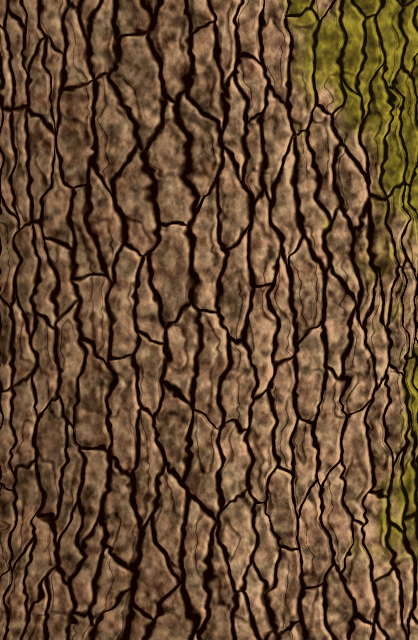
Reproduce this texture procedurally as a Shadertoy shader.

```glsl
// Rugged tree bark: long staggered plates split by dark fissures, moss at upper right.
// Plates are stretched Voronoi cells wrapped round a trunk; their relief is lit from
// the right by a height difference, then roughened with layered noise.

const vec3 BARK_DARK  = vec3(0.16, 0.09, 0.04);
const vec3 BARK_LIGHT = vec3(0.70, 0.55, 0.41);
const vec3 MOSS_DARK  = vec3(0.15, 0.12, 0.03);
const vec3 MOSS_LIGHT = vec3(0.58, 0.52, 0.14);
const vec2 PLATE_FREQ = vec2(22.0, 7.0);      // plates per canvas height at mid trunk
const vec2 PLATE_JITTER = vec2(0.72, 0.80);
const float TRUNK_CURVE = 0.85;               // foreshortening towards the sides
const float FISSURE_MIN = 0.005;
const float FISSURE_MAX = 0.013;
const vec2 LIGHT_STEP = vec2(0.0055, 0.0030); // offset towards the light
const float FISSURE_TONE = -0.14;
const float PLATE_TONE = 0.60;
const float RELIEF = 0.34;
const float GRAIN = 1.25;

float hash(vec2 p) {
    return fract(sin(dot(p, vec2(127.1, 311.7))) * 43758.55);
}

vec2 hash2(vec2 p) {
    return vec2(hash(p), hash(p + vec2(37.3, 17.9)));
}

float noise(vec2 p) {
    vec2 i = floor(p), f = fract(p);
    f = f * f * (3.0 - 2.0 * f);
    return mix(mix(hash(i), hash(i + vec2(1, 0)), f.x),
               mix(hash(i + vec2(0, 1)), hash(i + vec2(1, 1)), f.x), f.y);
}

float fbm(vec2 p) {
    float sum = 0.0, amp = 0.533;
    for (int i = 0; i < 4; i++) {
        sum += amp * noise(p);
        p = mat2(1.6, 1.2, -1.2, 1.6) * p + 5.3;
        amp *= 0.5;
    }
    return sum;
}

// Bend plate outlines: slow sway, then ragged edges.
vec2 warp(vec2 p) {
    p.x += 0.045 * (noise(p * vec2(5.0, 4.0)) - 0.5);
    p += 0.017 * (vec2(noise(p * 32.0), noise(p * 32.0 + 50.0)) - 0.5);
    return p + 0.007 * (vec2(noise(p * 95.0), noise(p * 95.0 + 80.0)) - 0.5);
}

// Vector from q to the seed of a neighbouring plate; each column is shifted.
vec2 toSeed(vec2 q, vec2 offset, out vec2 id) {
    float column = floor(q.x) + offset.x;
    float shift = 9.0 * hash(vec2(column, 3.7));
    id = vec2(column, floor(q.y + shift) + offset.y);
    vec2 jitter = 0.5 + PLATE_JITTER * (hash2(id) - 0.5);
    return id + jitter - q - vec2(0.0, shift);
}

// x: distance to the plate edge in canvas units, y: random value of the plate.
vec2 plates(vec2 q) {
    vec2 id, nearId = vec2(0.0), nearest = vec2(9.0);
    for (int j = -1; j <= 1; j++)
    for (int i = -1; i <= 1; i++) {
        vec2 r = toSeed(q, vec2(i, j), id);
        if (dot(r, r) < dot(nearest, nearest)) { nearest = r; nearId = id; }
    }
    float edge = 1.0;
    for (int j = -1; j <= 1; j++)
    for (int i = -1; i <= 1; i++) {
        vec2 r = toSeed(q, vec2(i, j), id);
        vec2 gap = r - nearest;
        if (dot(gap, gap) > 0.0001) {
            vec2 n = normalize(gap);
            float d = dot(0.5 * (r + nearest), n) / length(n * PLATE_FREQ);
            edge = min(edge, d * (1.0 + 0.7 * abs(n.y))); // thinner cross cracks
        }
    }
    return vec2(edge, hash(nearId + 11.0));
}

// x: bark height, y: random value of the plate.
vec2 bark(vec2 p, float halfWidth) {
    vec2 w = warp(p);
    float around = clamp(w.x / halfWidth, -1.1, 1.1) * TRUNK_CURVE;
    float columns = asin(around) * PLATE_FREQ.x * halfWidth / TRUNK_CURVE;
    vec2 plate = plates(vec2(columns, w.y * PLATE_FREQ.y) + 40.0);
    float fissure = mix(FISSURE_MIN, FISSURE_MAX, noise(p * vec2(9.0, 6.0) + 7.0));
    float height = smoothstep(0.0006, fissure, plate.x);
    height *= 0.72 + 0.56 * fbm(w * vec2(58.0, 26.0));
    float split = abs(noise(w * vec2(48.0, 13.0) + 21.0) - 0.5);
    height *= 0.62 + 0.38 * smoothstep(0.0, 0.09, split);
    return vec2(height, plate.y);
}

void mainImage(out vec4 fragColor, in vec2 fragCoord) {
    vec2 uv = fragCoord / iResolution.xy;
    float halfWidth = 0.5 * iResolution.x / iResolution.y;
    vec2 p = vec2((2.0 * uv.x - 1.0) * halfWidth, uv.y);

    // Relief, side light and rough grain
    vec2 here = bark(p, halfWidth);
    float slope = here.x - bark(p + LIGHT_STEP, halfWidth).x;
    float tone = mix(FISSURE_TONE, PLATE_TONE, here.x) + RELIEF * slope;
    tone += 0.16 * (here.y - 0.5);
    float grain = fbm(p * vec2(105.0, 85.0)) - 0.5;
    tone += GRAIN * grain * (0.35 + 0.65 * min(here.x, 1.0));

    // Broad light across the trunk, dimmer at lower left
    tone *= mix(0.84, 1.16, smoothstep(0.0, 0.8, uv.x));
    tone -= 0.07 * (1.0 - smoothstep(0.0, 0.7, length(uv)));
    tone = clamp(tone, -0.18, 1.25);
    vec3 color = mix(BARK_DARK, BARK_LIGHT, tone);
    color.r += 0.05 * (noise(p * 45.0 + 9.0) - 0.5) * here.x;

    // Moss creeping in from the upper right
    float border = 1.0 - 0.30 * smoothstep(0.45, 1.05, uv.y);
    float spread = uv.x - border + 0.45 * (fbm(p * vec2(22.0, 14.0) + 3.0) - 0.5);
    float moss = smoothstep(-0.06, 0.10, spread);
    color = mix(color, mix(MOSS_DARK, MOSS_LIGHT, tone * 0.9), 0.9 * moss);

    fragColor = vec4(clamp(color, 0.0, 1.0), 1.0);
}
```
